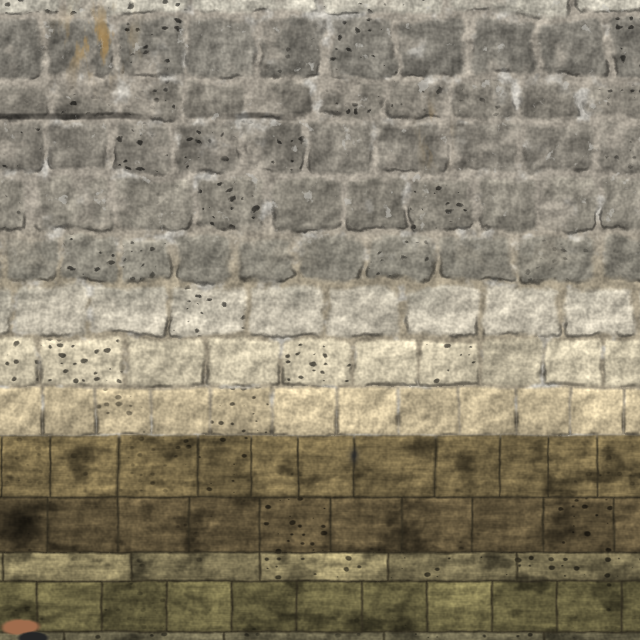
Write a WebGL 1 fragment shader that draws this texture.

```glsl
precision highp float;
// Weathered stone wall: grey mortared rubble above, cream blocks between, damp brown ashlar below.
uniform vec2 u_resolution;

const float PI = 3.14159265;
const vec3 DAMP_JOINT = vec3(0.20, 0.18, 0.13);
const vec3 SAND_MORTAR = vec3(0.62, 0.58, 0.50);
const vec3 LIME_MORTAR = vec3(0.64, 0.61, 0.56);
const vec3 CHALK = vec3(0.78, 0.77, 0.74);
const vec3 SOOT = vec3(0.45, 0.44, 0.40);
const vec3 OCHRE = vec3(0.68, 0.54, 0.32);
const vec3 TERRACOTTA = vec3(0.62, 0.42, 0.30);
const vec2 LIGHT_STEP = vec2(-0.16, 0.24);
const float RELIEF = 0.50;
const float PIT_SCALE = 75.0;

// joints: pitch, offset, bend amount, bend frequency
struct Course { float base; float top; float id; vec4 joints; vec3 tone; };

float hash(vec2 p) {
  vec3 q = fract(p.xyx * 0.1031);
  q += dot(q, q.yzx + 33.33);
  return fract((q.x + q.y) * q.z);
}

float corner(vec2 cell, vec2 offset) {
  float a = 2.0 * PI * hash(cell);
  return dot(vec2(cos(a), sin(a)), offset);
}

float noise(vec2 p) {
  vec2 i = floor(p), f = fract(p), e = vec2(1.0, 0.0);
  vec2 u = f * f * f * (f * (f * 6.0 - 15.0) + 10.0);
  return mix(mix(corner(i, f), corner(i + e, f - e), u.x),
             mix(corner(i + e.yx, f - e.yx), corner(i + 1.0, f - 1.0), u.x), u.y);
}

float fbm(vec2 p) {
  float sum = 0.0, amp = 0.6;
  for (int i = 0; i < 4; i++) {
    sum += amp * noise(p);
    p = mat2(1.6, 1.2, -1.2, 1.6) * p + 17.3;
    amp *= 0.55;
  }
  return sum;
}

void lay(inout Course c, float y, float base, vec4 joints, vec3 tone) {
  if (y >= base) c = Course(base, 1.06, c.id + 1.0, joints, tone);
  else c.top = min(c.top, base);
}

Course courseAt(float y) {
  Course c = Course(-0.05, 1.06, 0.0, vec4(0.25, 0.10, 0.0, 1.0), vec3(0.36, 0.34, 0.26));
  lay(c, y, 0.013, vec4(0.1016, 0.159, 0.0, 1.0), vec3(0.40, 0.375, 0.25));
  lay(c, y, 0.092, vec4(0.2005, 0.005, 0.0, 1.0), vec3(0.53, 0.49, 0.36));
  lay(c, y, 0.137, vec4(0.1107, 0.074, 0.0, 1.0), vec3(0.39, 0.34, 0.24));
  lay(c, y, 0.223, vec4(0.095, 0.098, -0.021, 4.7), vec3(0.46, 0.405, 0.28));
  lay(c, y, 0.320, vec4(0.0898, 0.163, -0.016, 2.0), vec3(0.77, 0.71, 0.58));
  lay(c, y, 0.396, vec4(0.1102, 0.050, 0.06, 1.0), vec3(0.78, 0.74, 0.64));
  lay(c, y, 0.473, vec4(0.1224, 0.018, 0.0, 1.0), vec3(0.76, 0.73, 0.66));
  lay(c, y, 0.557, vec4(0.1045, 0.115, -0.07, 1.0), vec3(0.58, 0.56, 0.51));
  lay(c, y, 0.635, vec4(0.1107, 0.040, 0.05, 1.0), vec3(0.53, 0.51, 0.465));
  lay(c, y, 0.727, vec4(0.1074, 0.080, -0.03, 1.0), vec3(0.51, 0.49, 0.45));
  lay(c, y, 0.811, vec4(0.104, 0.080, 0.0, 1.0), vec3(0.50, 0.48, 0.44));
  lay(c, y, 0.876, vec4(0.110, 0.070, 0.0, 1.0), vec3(0.48, 0.465, 0.43));
  lay(c, y, 0.974, vec4(0.200, 0.100, 0.0, 1.0), vec3(0.77, 0.75, 0.69));
  return c;
}

float pits(vec2 p) {
  vec2 q = p * PIT_SCALE * vec2(0.75, 1.0), cell = floor(q);
  vec2 centre = 0.3 + 0.4 * vec2(hash(cell), hash(cell + 31.0));
  float radius = 0.28 * hash(cell + 57.0);
  return (1.0 - smoothstep(radius - 0.1, radius + 0.1, length(fract(q) - centre)))
         * step(0.55, hash(cell + 83.0));
}

float spot(vec2 p, vec2 centre, vec2 size) {
  vec2 d = (p - centre) / size;
  return exp(-dot(d, d));
}

void main() {
  vec2 p = gl_FragCoord.xy / u_resolution;
  float px = 1.0 / u_resolution.y;
  float age = smoothstep(0.30, 0.60, p.y);
  float upper = smoothstep(0.55, 0.68, p.y);
  float damp = 1.0 - smoothstep(0.312, 0.324, p.y);

  // Wandering joints and rounded blocks
  vec2 wander = vec2(noise(p * 14.0), noise(p * 14.0 + 40.0)) * mix(0.002, 0.012, age)
              + vec2(fbm(p * 45.0), fbm(p * 45.0 + 9.0)) * mix(0.002, 0.008, age);
  vec2 w = p + wander;
  Course c = courseAt(w.y);
  float t = (w.x - c.joints.y - c.joints.z * sin(PI * c.joints.w * w.x)) / c.joints.x;
  vec2 block = vec2(floor(t) + 20.0, c.id * 7.0);
  vec2 local = vec2((fract(t) - 0.5) * c.joints.x, w.y - 0.5 * (c.base + c.top));
  float rounding = mix(0.003, 0.014, age);
  vec2 q = abs(local) - 0.5 * vec2(c.joints.x, c.top - c.base) + rounding;
  float edge = rounding - length(max(q, 0.0)) - min(max(q.x, q.y), 0.0);
  float joint = mix(0.0014, 0.0065, age) + age * 0.010 * fbm(p * 9.0);
  float soft = mix(0.0012, 0.0035, age) + px;
  float stone = smoothstep(joint - soft, joint + soft, edge);
  stone *= 1.0 - 0.75 * upper * smoothstep(0.04, 0.30, fbm(p * 11.0 + 5.0));

  // Stone: block tone, blotches, strata, soot and algae
  float blotch = fbm(p * 7.0 + 2.0);
  vec3 face = c.tone * (1.0 + mix(0.12, 0.26, damp) * (hash(block) - 0.5));
  face *= 1.0 + 0.30 * blotch + 0.35 * upper * fbm(p * vec2(38.0, 12.0));
  face *= 1.0 + mix(0.10, 0.42, damp) * fbm(p * vec2(9.0, 75.0));
  face = mix(face, SOOT, 0.55 * smoothstep(0.51, 0.60, p.y + 0.16 * blotch) * (1.0 - upper));
  float algae = damp * smoothstep(0.02, 0.34, fbm(p * vec2(12.0, 18.0) + 3.0));
  face *= 1.0 - 0.40 * algae;
  face *= 1.0 - 0.6 * spot(p, vec2(0.025, 0.185), vec2(0.05, 0.035));
  float porous = smoothstep(0.5, 0.9, hash(block + 7.0)) + 0.5 * algae;
  face *= 1.0 - 0.55 * min(porous, 1.0) * pits(p + wander);

  // Mortar with chalky patches
  vec3 mortar = mix(mix(SAND_MORTAR, LIME_MORTAR, upper), DAMP_JOINT, damp);
  float chalk = smoothstep(0.05, 0.32, fbm(p * 17.0 + 11.0)) * (1.0 - damp);
  mortar = mix(mortar, CHALK, chalk * 0.75);
  vec3 col = mix(mortar, face, stone);

  // Crevices under blocks, bevel and grain
  float crevice = 1.0 - smoothstep(0.0, 0.003 + px, abs(edge - joint));
  float ragged = smoothstep(-0.05, 0.25, noise(p * 24.0 + 70.0));
  col *= 1.0 - 0.38 * (1.0 - damp) * crevice * ragged * smoothstep(0.015, -0.02, local.y);
  float bevel = 1.0 - smoothstep(0.0, 0.012, edge - joint);
  col *= 1.0 + 0.09 * stone * bevel * sign(local.y) * smoothstep(0.0, 0.02, abs(local.y));
  float grain = fbm(p * 30.0) - fbm(p * 30.0 + LIGHT_STEP);
  col *= 1.0 + RELIEF * grain + 0.16 * noise(p * 190.0);

  // Long cracks, ochre stains and pale speckle near the top
  float crackY = 0.818 + 0.006 * noise(vec2(p.x * 14.0, 3.0));
  float crackSpan = 1.0 - smoothstep(0.20, 0.25, p.x)
                  + spot(p, vec2(0.40, 0.818), vec2(0.06, 0.1));
  col *= 1.0 - 0.42 * crackSpan * (1.0 - smoothstep(0.002, 0.007, abs(p.y - crackY)));
  float stain = spot(p, vec2(0.15, 0.935), vec2(0.045, 0.045))
              + 0.6 * spot(p, vec2(0.68, 0.79), vec2(0.02, 0.04));
  col = mix(col, OCHRE, stain * smoothstep(-0.05, 0.25, fbm(p * vec2(40.0, 16.0) + 8.0)) * 0.8);
  col = mix(col, CHALK, 0.55 * upper * smoothstep(0.27, 0.42, fbm(p * 34.0 + 21.0)));

  // Dark hollow and fallen fragments
  col = mix(col, vec3(0.16), 0.9 * spot(w, vec2(0.553, 0.288), vec2(0.007, 0.011)));
  col = mix(col, TERRACOTTA, smoothstep(0.3, 0.6, spot(w, vec2(0.032, 0.020), vec2(0.032, 0.013))));
  col = mix(col, vec3(0.15), smoothstep(0.3, 0.6, spot(w, vec2(0.052, 0.003), vec2(0.026, 0.010))));
  gl_FragColor = vec4(clamp(col, 0.0, 1.0), 1.0);
}
```
